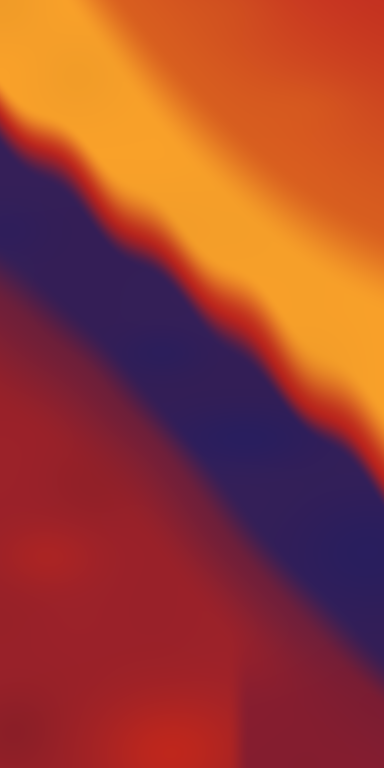
Write a Shadertoy shader that draws this background.

```glsl
// Soft diagonal bands of amber, indigo and crimson under an orange sky.
// Three curved edges split the canvas; smooth ramps blend the colours between
// them, and elliptical glows plus faint value noise vary each band.

const vec3 AMBER      = vec3(0.96, 0.62, 0.16);
const vec3 ORANGE     = vec3(0.84, 0.37, 0.12);
const vec3 VERMILION  = vec3(0.77, 0.18, 0.13);
const vec3 EMBER      = vec3(0.72, 0.13, 0.11);
const vec3 INDIGO     = vec3(0.205, 0.12, 0.34);
const vec3 DEEP_BLUE  = vec3(0.15, 0.115, 0.37);
const vec3 PLUM       = vec3(0.42, 0.12, 0.23);
const vec3 CRIMSON    = vec3(0.60, 0.13, 0.16);
const vec3 DARK_RED   = vec3(0.50, 0.11, 0.15);
const vec3 BRIGHT_RED = vec3(0.74, 0.15, 0.11);

const float TAU = 6.2831853;
const float NOISE_SCALE = 5.0;
const float EDGE_WANDER = 0.025;
const float MOTTLE = 0.035;

float hash(vec2 p) {
    vec3 q = fract(vec3(p.xyx) * 0.1031);
    q += dot(q, q.yzx + 33.33);
    return fract((q.x + q.y) * q.z);
}

float valueNoise(vec2 p) {
    vec2 cell = floor(p);
    vec2 f = fract(p);
    f = f * f * (3.0 - 2.0 * f);
    float low  = mix(hash(cell), hash(cell + vec2(1.0, 0.0)), f.x);
    float high = mix(hash(cell + vec2(0.0, 1.0)), hash(cell + 1.0), f.x);
    return mix(low, high, f.y);
}

float glow(vec2 p, vec2 centre, vec2 radius) {
    vec2 d = (p - centre) / radius;
    return exp(-dot(d, d));
}

// Edge depths, measured down from the top in canvas widths
float amberTop(float x) {
    return -0.37 + 1.75 * x - 0.66 * x * x;
}

float indigoTop(float x) {
    float ripple = 0.018 * cos(TAU * (x - 0.3) / 0.245);
    return 0.303 + 0.80 * x + 0.135 * x * x + ripple;
}

float indigoBottom(float x) {
    return 0.71 + 0.96 * x + 0.09 * x * x - 0.04 * sin(TAU * x);
}

vec3 skyColour(vec2 p, float height) {
    vec3 c = mix(ORANGE, VERMILION, smoothstep(0.05, 0.85, height));
    c = mix(c, ORANGE, 0.45 * glow(p, vec2(0.78, 0.28), vec2(0.14, 0.07)));
    return mix(c, ORANGE, 0.30 * glow(p, vec2(0.58, 0.02), vec2(0.13, 0.08)));
}

vec3 indigoColour(vec2 p) {
    float blue = 0.60 * glow(p, vec2(0.42, 0.92), vec2(0.11, 0.06));
    blue += 0.85 * glow(p, vec2(0.64, 1.14), vec2(0.19, 0.08));
    blue += 0.85 * glow(p, vec2(0.96, 1.44), vec2(0.20, 0.15));
    blue += 0.40 * glow(p, vec2(0.02, 0.60), vec2(0.10, 0.07));
    return mix(INDIGO, DEEP_BLUE, min(blue, 1.0));
}

vec3 crimsonColour(vec2 p, float depth) {
    vec3 c = mix(PLUM, CRIMSON, smoothstep(0.02, 0.36, depth));
    c = mix(c, BRIGHT_RED, 0.45 * glow(p, vec2(0.12, 1.45), vec2(0.12, 0.08)));
    c = mix(c, DARK_RED, 0.55 * glow(p, vec2(0.04, 1.90), vec2(0.12, 0.11)));
    c = mix(c, DARK_RED, 0.30 * glow(p, vec2(0.25, 1.27), vec2(0.12, 0.10)));

    // Shaded lower right corner, bounded by a soft fold
    float fold = smoothstep(0.59, 0.65, p.x) * smoothstep(1.60, 1.85, p.y);
    c = mix(c, vec3(0.50, 0.11, 0.19), 0.8 * fold);
    float ember = glow(p, vec2(0.45, 1.96), vec2(0.20, 0.15));
    return mix(c, BRIGHT_RED, ember * (1.0 - fold));
}

void mainImage(out vec4 fragColor, in vec2 fragCoord) {
    vec2 uv = fragCoord / iResolution.xy;
    vec2 p = vec2(uv.x, 2.0 * (1.0 - uv.y));
    float grain = valueNoise(p * NOISE_SCALE) - 0.5;
    float wander = EDGE_WANDER * grain;

    float aboveAmber  = amberTop(p.x) - p.y + wander;
    float belowAmber  = p.y - indigoTop(p.x) + wander;
    float belowIndigo = p.y - indigoBottom(p.x) + wander;

    // Orange sky into amber
    vec3 sky = skyColour(p, aboveAmber);
    vec3 colour = mix(AMBER, sky, smoothstep(-0.09, 0.14, aboveAmber));

    // Amber into a thin ember line, then indigo; the blend widens to the right
    float spread = mix(0.09, 0.18, p.x);
    colour = mix(colour, EMBER, smoothstep(-spread, 0.015, belowAmber));
    colour = mix(colour, indigoColour(p), smoothstep(-0.01, 0.085, belowAmber));

    // Indigo into crimson
    vec3 crimson = crimsonColour(p, belowIndigo);
    colour = mix(colour, crimson, smoothstep(-0.07, 0.08, belowIndigo));

    colour *= 1.0 + MOTTLE * grain;
    fragColor = vec4(colour, 1.0);
}
```
